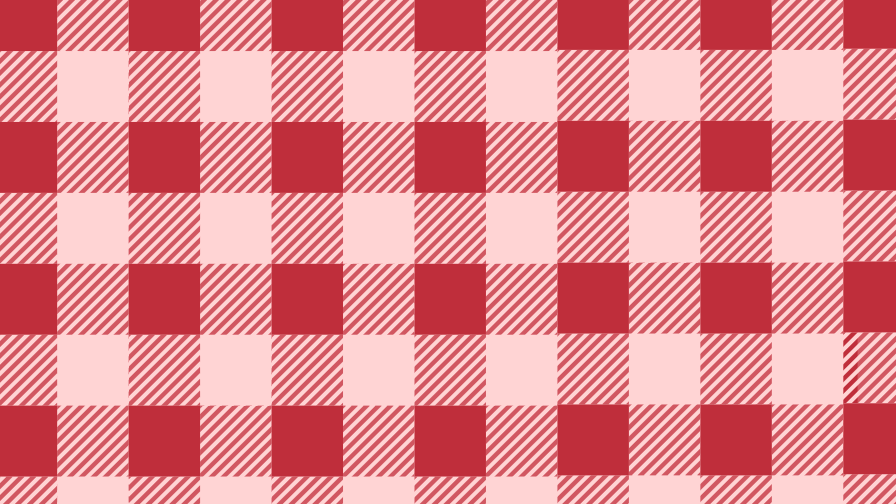
A WebGL 2 fragment shader for this pattern:

```glsl
#version 300 es
precision highp float;

uniform vec2 u_resolution;
out vec4 fragColor;

const vec3 PINK = vec3(1.00, 0.83, 0.83);
const vec3 ROSE = vec3(0.82, 0.34, 0.38);
const vec3 CRIMSON = vec3(0.75, 0.18, 0.23);

// Lengths are fractions of the canvas height
const vec2 CELL_SIZE = vec2(0.1418, 0.1407);
const vec2 GRID_ORIGIN = vec2(0.1134, 0.0545);
const float STRIPES_PER_CELL = 6.0;
const float STRIPE_FILL = 0.52;
const float PANEL_START = 0.540;
const float PANEL_WIDTH = 0.566;
const float PANEL_STEP = 0.0023;
const vec2 WORN_CELL = vec2(11.0, 1.0);

float hash(vec2 cell) {
  return fract(sin(dot(cell, vec2(41.3, 289.1))) * 4375.5);
}

// Soft coverage of a signed distance, positive inside
float coverage(float dist, float width) {
  return clamp(dist / width + 0.5, 0.0, 1.0);
}

// Band of a given fill centred in every period
float band(float t, float period, float fill, float width) {
  float offset = abs(mod(t, period) - 0.5 * period);
  return coverage(0.5 * fill * period - offset, width);
}

// Small upward slip of each printed panel
float panelSlip(float x) {
  return PANEL_STEP * max(0.0, floor((x - PANEL_START) / PANEL_WIDTH));
}

// Rising diagonal hatch with a slight phase change per cell
float hatch(vec2 local, vec2 cell, float pixel) {
  float phase = 0.16 * (hash(cell) - 0.5);
  float t = (local.x - local.y) * STRIPES_PER_CELL + 0.5 + phase;
  return band(t, 1.0, STRIPE_FILL, pixel * STRIPES_PER_CELL * 1.414);
}

// Darker ink along the left side of one cell
float wornInk(vec2 local, vec2 cell, float pixel) {
  vec2 difference = abs(cell - WORN_CELL);
  float selected = 1.0 - step(0.5, max(difference.x, difference.y));
  return selected * coverage(0.2 - local.x, pixel);
}

void main() {
  vec2 p = gl_FragCoord.xy / u_resolution.y;
  p.y -= panelSlip(p.x);

  vec2 grid = (p - GRID_ORIGIN) / CELL_SIZE;
  vec2 cell = floor(grid);
  vec2 local = grid - cell;
  float pixel = 1.0 / (u_resolution.y * CELL_SIZE.y);

  // Alternating columns and rows
  float column = band(grid.x - 0.5, 2.0, 0.5, pixel);
  float row = band(grid.y + 0.5, 2.0, 0.5, pixel);
  float solid = column * row;
  float hatched = column + row - 2.0 * solid;

  // Woven squares
  vec3 ink = mix(ROSE, CRIMSON, wornInk(local, cell, pixel));
  vec3 color = mix(PINK, ink, hatched * hatch(local, cell, pixel));
  color = mix(color, CRIMSON, solid);
  fragColor = vec4(color, 1.0);
}
```
